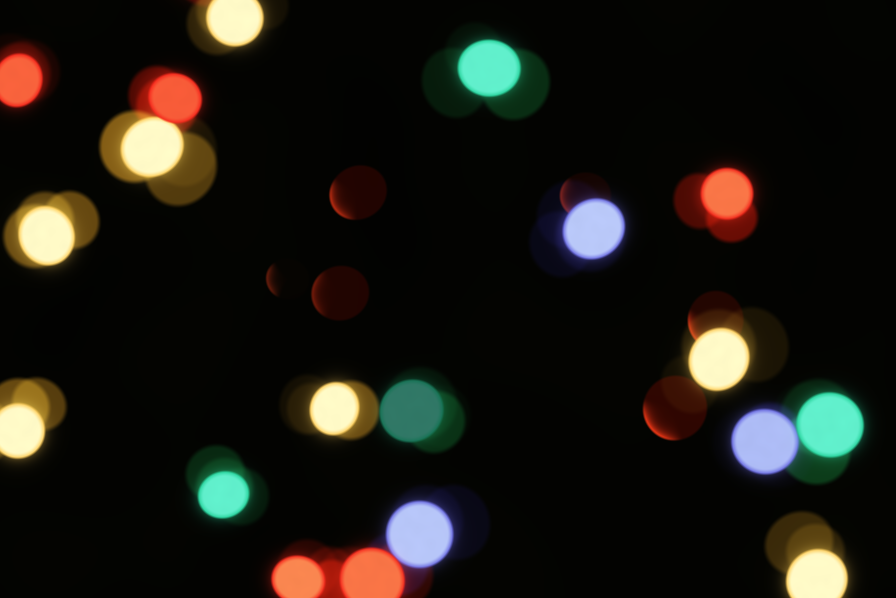
Reproduce this background procedurally as a WebGL 2 fragment shader.

```glsl
#version 300 es
precision highp float;

uniform vec2 u_resolution;
out vec4 fragColor;

#define LIGHTS 20
#define GHOSTS 3
#define CRESCENTS 6
#define RADIUS_MIN 0.042
#define RADIUS_MAX 0.060
#define EDGE_SOFTNESS 0.0028
#define RIM_WIDTH 0.010
#define JITTER 0.2
#define GHOST_LEVEL 0.36
#define BACKDROP vec3(0.012, 0.013, 0.003)

struct Light {
    vec2 centre;
    float radius;
    vec3 core, rim, ghost;
};

vec2 hash2(float n) {
    vec3 p = fract(vec3(n) * vec3(0.1031, 0.1030, 0.0973));
    p += dot(p, p.yzx + 33.33);
    return fract((p.xx + p.yz) * p.zy);
}

float cornerGradient(vec2 cell, vec2 offset) {
    return dot(hash2(cell.x + 57.0 * cell.y) * 2.0 - 1.0, offset);
}

float gradientNoise(vec2 p) {
    vec2 cell = floor(p), f = fract(p);
    vec2 u = f * f * f * (f * (f * 6.0 - 15.0) + 10.0);
    vec2 e = vec2(1.0, 0.0);
    return mix(mix(cornerGradient(cell, f), cornerGradient(cell + e, f - e), u.x),
               mix(cornerGradient(cell + e.yx, f - e.yx), cornerGradient(cell + 1.0, f - 1.0), u.x), u.y);
}

vec2 direction(float turn) {
    float angle = 6.2832 * turn;
    return vec2(cos(angle), sin(angle));
}

// Evenly spread sequence, loosened by jitter and kept on the canvas
vec2 spreadPoint(float i, float aspect) {
    vec2 p = fract(0.5 + i * vec2(0.7549, 0.5698));
    p += JITTER * (hash2(i * 7.3 + 2.0) - 0.5);
    return clamp(p, vec2(0.02, 0.03), vec2(0.98, 0.97)) * vec2(aspect, 1.0);
}

Light makeLight(int index, float aspect) {
    float i = float(index);
    vec2 h = hash2(i * 5.7 + 11.0);
    Light l;
    l.radius = mix(RADIUS_MIN, RADIUS_MAX, h.x);

    // Every fifth light sits beside its neighbour
    l.centre = index % 5 == 4
        ? spreadPoint(i - 1.0, aspect) + direction(h.y) * l.radius * 2.0
        : spreadPoint(i, aspect);

    // Colour family: cream, teal, red or lavender
    float family = fract(i * 0.618);
    if (family < 0.33) {
        l.core = vec3(1.0, 0.98, 0.78); l.rim = vec3(1.0, 0.80, 0.34); l.ghost = vec3(0.92, 0.64, 0.14);
    } else if (family < 0.53) {
        l.core = vec3(0.38, 0.94, 0.80); l.rim = vec3(0.14, 0.82, 0.60); l.ghost = vec3(0.06, 0.42, 0.18);
    } else if (family < 0.85) {
        l.core = mix(vec3(0.97, 0.32, 0.20), vec3(0.98, 0.54, 0.32), h.y);
        l.rim = vec3(0.96, 0.14, 0.10); l.ghost = vec3(0.70, 0.06, 0.02);
    } else {
        l.core = mix(vec3(0.60, 0.65, 0.94), vec3(0.74, 0.80, 0.98), h.y * h.y);
        l.rim = vec3(0.40, 0.40, 0.88); l.ghost = vec3(0.07, 0.06, 0.28);
    }
    if (index % 12 == 0) {
        l.core *= 0.5; l.rim *= 0.55;
    }
    return l;
}

// Signed distance to a slightly squeezed, tilted disc
float discDistance(vec2 q, float radius, float seed) {
    vec2 h = hash2(seed), axis = direction(h.x);
    vec2 local = vec2(dot(q, axis), dot(q, vec2(-axis.y, axis.x)));
    return length(local * vec2(1.0 + 0.12 * h.y, 1.0)) - radius;
}

float cover(float d, float softness) {
    float s = max(softness, 0.75 / u_resolution.y);
    return 1.0 - smoothstep(-s, s, d);
}

vec3 screen(vec3 a, vec3 b) {
    return 1.0 - (1.0 - a) * (1.0 - b);
}

void main() {
    vec2 p = gl_FragCoord.xy / u_resolution.y;
    float aspect = u_resolution.x / u_resolution.y;
    vec3 color = BACKDROP * (1.0 + 0.8 * gradientNoise(p * 4.0 + 9.0));

    // Dim ghost discs behind the lights
    for (int i = 1; i <= LIGHTS; i++) {
        Light l = makeLight(i, aspect);
        for (int g = 0; g < GHOSTS; g++) {
            float seed = float(i * GHOSTS + g) * 3.1 + 40.0;
            vec2 h = hash2(seed), k = hash2(seed + 90.0);
            vec2 offset = direction(h.x) * l.radius * mix(0.25, 1.3, h.y);
            float d = discDistance(p - l.centre - offset, l.radius * mix(0.9, 1.2, k.x), seed);
            float level = GHOST_LEVEL * mix(0.15, 1.6, k.y * k.y);
            color = screen(color, l.ghost * level * cover(d, EDGE_SOFTNESS * 2.0));
        }
    }

    // Dark red discs lit along one edge
    for (int i = 0; i < CRESCENTS; i++) {
        float seed = float(i) * 4.7 + 23.0;
        vec2 h = hash2(seed), k = hash2(seed + 60.0);
        vec2 q = p - (vec2(0.5) + (h - 0.5) * vec2(0.6, 0.5)) * vec2(aspect, 1.0);
        float d = discDistance(q, mix(0.035, 0.055, k.x), seed);
        float facing = dot(q / max(length(q), 1e-4), direction(0.5 + 0.12 * k.y));
        float edge = exp(min(d, 0.0) / 0.008) * smoothstep(0.45, 1.0, facing);
        vec3 glow = vec3(0.18, 0.01, 0.0) * k.x + vec3(0.95, 0.24, 0.10) * edge * mix(0.4, 1.0, k.y);
        color = screen(color, glow * cover(d, EDGE_SOFTNESS));
    }

    // Bright discs with a coloured rim and a thin glow
    for (int i = 1; i <= LIGHTS; i++) {
        Light l = makeLight(i, aspect);
        float d = discDistance(p - l.centre, l.radius, float(i) * 2.9 + 5.0);
        color = screen(color, l.rim * 0.3 * exp(-max(d, 0.0) / 0.009));
        vec3 disc = mix(l.core, l.rim, smoothstep(-RIM_WIDTH, 0.002, d));
        disc *= 1.0 + 0.02 * gradientNoise(p * 45.0);
        color = mix(color, disc, cover(d, EDGE_SOFTNESS));
    }

    fragColor = vec4(clamp(color, 0.0, 1.0), 1.0);
}
```
